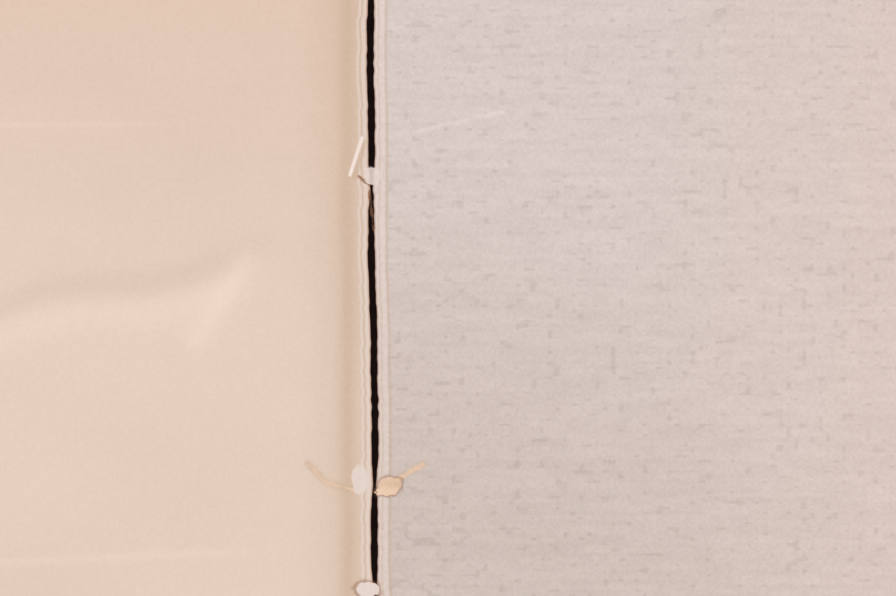
Give the GLSL for this texture, as a Shadertoy shader.

```glsl
// Two sheets of worn cardboard meeting at a dark, ragged vertical gap.
// Each sheet is a colour gradient with fibre noise and soft creases;
// edge strips, the gap and torn scraps are layered with distance masks.

const vec3 LEFT_LOW = vec3(0.893, 0.808, 0.745);
const vec3 LEFT_TOP = vec3(0.890, 0.786, 0.715);
const vec3 RIGHT_COOL = vec3(0.851, 0.793, 0.773);
const vec3 RIGHT_GREY = vec3(0.815, 0.755, 0.724);
const vec3 RIGHT_WARM = vec3(0.862, 0.790, 0.756);
const vec3 TAN = vec3(0.800, 0.690, 0.595);
const vec3 PALE = vec3(0.900, 0.835, 0.800);
const vec3 PEACH = vec3(0.900, 0.775, 0.670);
const vec3 BROWN = vec3(0.530, 0.360, 0.270);
const vec3 INK = vec3(0.090, 0.060, 0.055);
const float GAP_HALF = 0.0052;
const float GRAIN = 0.028;
const float MOTTLE = 0.030;

float hash(vec2 p) {
    vec3 q = fract(vec3(p.xyx) * 0.1031);
    q += dot(q, q.yzx + 33.33);
    return fract((q.x + q.y) * q.z);
}

float noise(vec2 p) {
    vec2 i = floor(p), f = fract(p);
    f = f * f * (3.0 - 2.0 * f);
    return mix(mix(hash(i), hash(i + vec2(1, 0)), f.x),
               mix(hash(i + vec2(0, 1)), hash(i + vec2(1, 1)), f.x), f.y);
}

float fbm(vec2 p) {
    float sum = 0.0, amp = 0.5;
    for (int i = 0; i < 4; i++) {
        sum += amp * noise(p);
        p = p * 2.03 + 17.1;
        amp *= 0.5;
    }
    return sum;
}

float bell(float d, float width) { return exp(-d * d / (width * width)); }

float segment(vec2 p, vec2 a, vec2 b) {
    vec2 d = b - a;
    return length(p - a - d * clamp(dot(p - a, d) / dot(d, d), 0.0, 1.0));
}

float inside(float d, float soft) { return 1.0 - smoothstep(-soft, soft, d); }

float gapCentre(float y) {
    return 0.6275 - 0.008 * smoothstep(0.15, 0.95, y) + 0.0035 * (noise(vec2(y * 16.0, 3.0)) - 0.5);
}

vec3 leftSheet(vec2 p) {
    vec3 c = mix(LEFT_LOW, LEFT_TOP, smoothstep(0.45, 1.05, p.y));
    c += 0.025 * (fbm(p * vec2(3.0, 5.0)) - 0.47);
    // Broad fold and its diagonal highlights
    float fold = 0.465 + 0.21 * p.x + 0.012 * sin(p.x * 17.0);
    float reach = 1.0 - smoothstep(0.32, 0.50, p.x);
    c -= vec3(0.020, 0.026, 0.030) * reach * bell(p.y - fold - 0.018, 0.027);
    c += 0.020 * reach * bell(p.y - fold + 0.030, 0.035);
    c += 0.022 * bell(segment(p, vec2(0.33, 0.43), vec2(0.41, 0.56)), 0.022);
    c += 0.014 * bell(p.y - 0.790 - 0.01 * p.x, 0.004) * (1.0 - smoothstep(0.15, 0.36, p.x));
    c += 0.014 * bell(p.y - 0.055 - 0.05 * p.x, 0.007) * reach;
    // Tan hollow beside the raised edge
    float wander = 0.010 * (noise(vec2(p.y * 9.0, 7.0)) - 0.5);
    c = mix(c, TAN, 0.30 * smoothstep(0.48, 0.59, p.x));
    c = mix(c, TAN, 0.55 * bell(p.x - 0.581 - wander, 0.015));
    return c;
}

vec3 rightSheet(vec2 p) {
    vec3 c = mix(RIGHT_GREY, RIGHT_COOL, smoothstep(0.15, 0.85, p.y + 0.35 * (p.x - 0.65)));
    c = mix(c, RIGHT_WARM, 0.75 * smoothstep(1.0, 1.5, p.x));
    c += MOTTLE * (fbm(p * vec2(28.0, 62.0)) - 0.47);
    c += 0.6 * MOTTLE * (noise(p * vec2(9.0, 130.0)) - 0.5);
    c -= 0.035 * smoothstep(0.72, 0.95, noise(p * vec2(75.0, 115.0) + 9.0));
    float crease = segment(p, vec2(0.70, 0.780), vec2(0.84, 0.812));
    c += 0.030 * bell(crease, 0.004);
    return c;
}

void mainImage(out vec4 fragColor, in vec2 fragCoord) {
    vec2 p = fragCoord / iResolution.xy * vec2(1.5, 1.0);
    float px = 1.0 / iResolution.y;
    float x = p.x - gapCentre(p.y);
    float ragged = noise(p * vec2(30.0, 85.0)) - 0.5;
    vec3 c = mix(leftSheet(p), rightSheet(p), smoothstep(-px, px, x));

    // Pale cut edges with thin grooves
    c = mix(c, PALE, 0.65 * inside(abs(x + 0.014) - 0.008 - 0.004 * ragged, 0.002));
    c = mix(c, PALE, 0.60 * inside(abs(x - 0.014) - 0.009, 0.002));
    c = mix(c, TAN, 0.60 * bell(x + 0.016 + 0.004 * ragged, 0.0022));
    c = mix(c, TAN, 0.45 * bell(x - 0.026, 0.0025) + 0.35 * bell(x - 0.013 - 0.003 * ragged, 0.002));

    // Open gap with a brown fibre rim, narrowing at the tears
    float pinch = bell(p.y - 0.685, 0.035) + bell(p.y - 0.185, 0.028) + bell(p.y - 0.01, 0.022);
    float halfGap = GAP_HALF * (1.0 - 0.55 * min(pinch, 1.0)) + 0.0022 * ragged;
    c = mix(c, BROWN, 0.65 * inside(abs(x) - halfGap - 0.0015, 0.0015 + px));
    c = mix(c, INK, inside(abs(x) - halfGap, 0.0008 + 0.5 * px));

    // Upper tear: lifted sliver and crumpled scrap
    float rough = 0.010 * (fbm(p * 70.0) - 0.47);
    c = mix(c, TAN, 0.6 * bell(segment(p, vec2(0.610, 0.762), vec2(0.593, 0.702)), 0.005));
    c = mix(c, PALE + 0.05, inside(segment(p, vec2(0.606, 0.768), vec2(0.586, 0.707)) - 0.003, 0.002));
    c = mix(c, BROWN, 0.7 * inside(segment(p, vec2(0.600, 0.704), vec2(0.619, 0.690)) - 0.004 + rough, 0.002));
    c = mix(c, PALE, 0.9 * inside(length((p - vec2(0.622, 0.704)) * vec2(1.0, 0.8)) - 0.013 + rough, 0.002));
    c = mix(c, BROWN, 0.7 * inside(segment(p, vec2(0.619, 0.680), vec2(0.625, 0.615)) - 0.002 + rough, 0.002));

    // Lower tear: curled wisps and a peach flake bridging the gap
    float wisp = min(segment(p, vec2(0.515, 0.222), vec2(0.545, 0.191)), segment(p, vec2(0.545, 0.191), vec2(0.592, 0.178)));
    wisp = min(wisp, segment(p, vec2(0.665, 0.196), vec2(0.708, 0.221)));
    c = mix(c, TAN, 0.6 * bell(wisp, 0.006));
    c = mix(c, PEACH, 0.85 * inside(wisp - 0.0025 + rough, 0.002));
    c = mix(c, PALE, 0.9 * inside(length((p - vec2(0.603, 0.195)) * vec2(1.0, 0.6)) - 0.014 + rough, 0.002));
    float flake = length((p - vec2(0.650, 0.184)) * vec2(0.8, 1.0)) - 0.018 + 1.5 * rough;
    c = mix(c, BROWN, 0.45 * bell(flake, 0.003));
    c = mix(c, PEACH + 0.08 * ragged, inside(flake, 0.002));

    // Bottom scrap, then fine paper grain
    float scrap = length((p - vec2(0.616, 0.010)) * vec2(0.7, 1.0)) - 0.013 + rough;
    c = mix(c, BROWN, 0.5 * bell(scrap, 0.004));
    c = mix(c, PALE, inside(scrap, 0.002));
    c += GRAIN * (noise(p * 240.0) - 0.5) * mix(0.5, 1.0, step(0.0, x));
    fragColor = vec4(clamp(c, 0.0, 1.0), 1.0);
}
```
